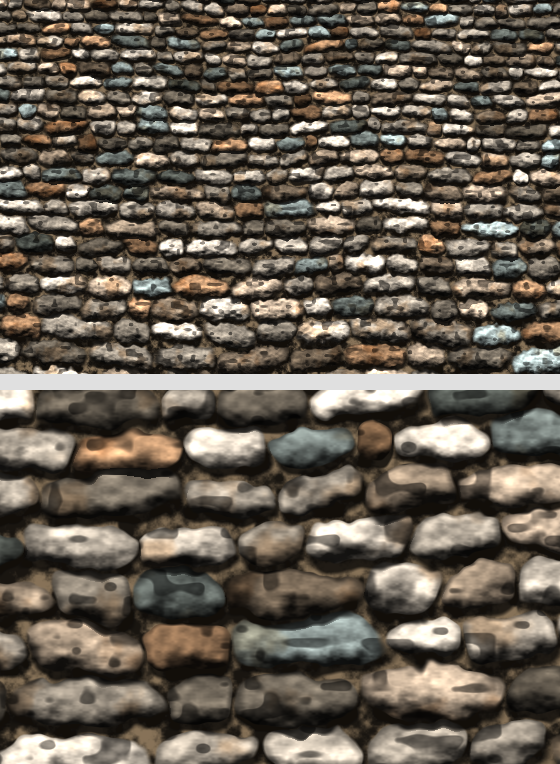
Top, the full canvas; bottom, a detail of the centre.
Give the GLSL for this texture, as a WebGL 2 fragment shader.

```glsl
#version 300 es
precision highp float;
// Sunlit wall of rounded stones laid in rows, with deep shadows in the joints.
uniform vec2 u_resolution;
out vec4 fragColor;

struct Stone {
  float dist;  // normalised: -1 at the centre, 0 on the outline
  vec2 local;  // position within the stone, about -1 to 1
  vec2 id;
};

float hash(vec2 p) {
  return fract(sin(dot(p, vec2(127.1, 311.7))) * 43758.5453);
}

float noise(vec2 p) {
  vec2 i = floor(p), f = fract(p);
  f = f * f * (3.0 - 2.0 * f);
  return mix(mix(hash(i), hash(i + vec2(1, 0)), f.x),
             mix(hash(i + vec2(0, 1)), hash(i + vec2(1, 1)), f.x), f.y);
}

float fbm(vec2 p) {
  float sum = 0.0, amp = 0.5;
  for (int i = 0; i < 4; i++) {
    sum += amp * noise(p);
    p = p * 2.07 + 13.7;
    amp *= 0.5;
  }
  return sum / 0.9375;
}

// Rows per canvas height; the rows grow smaller towards the top.
float rowDensity(float row) {
  return sqrt(max(169.0 + 36.0 * row, 40.0));
}

// Jittered boundary between neighbouring stones of a row.
float joint(float i, float row) {
  return i + 0.62 * (hash(vec2(i, row * 1.7 + 3.1)) - 0.5);
}

// Nearest stone; x in canvas heights, y in rows.
Stone nearestStone(vec2 p) {
  Stone best = Stone(9.0, vec2(0), vec2(0));
  for (int j = -1; j <= 1; j++) {
    float row = floor(p.y) + float(j);
    float pitch = 1.75 + 0.5 * hash(vec2(row, 8.3));
    float x = p.x * rowDensity(row + 0.5) / pitch + 7.3 * hash(vec2(row, 2.9));
    for (int i = -1; i <= 1; i++) {
      vec2 id = vec2(floor(x) + float(i), row);
      float left = joint(id.x, row), right = joint(id.x + 1.0, row);
      vec2 q = vec2((x - 0.5 * (left + right)) * pitch,
                    p.y - row - 0.5 - 0.16 * (hash(id + 4.7) - 0.5));
      float tilt = 0.26 * (hash(id + 9.1) - 0.5);
      q += tilt * vec2(-q.y, q.x);
      q /= vec2(0.5 * (right - left) * pitch - 0.03, 0.39 + 0.11 * hash(id + 6.3));
      q.x += 0.22 * (hash(id + 1.9) - 0.5) * q.y;
      float power = 2.1 + 1.5 * hash(id + 5.5);
      vec2 a = pow(abs(q) + 1e-4, vec2(power));
      float d = pow(a.x + a.y, 1.0 / power) - 1.0;
      if (d < best.dist) best = Stone(d, q, id);
    }
  }
  return best;
}

vec3 stoneColor(vec2 id, vec2 uv) {
  float tone = hash(id + 12.4) - 0.16 * (uv.y - 0.5);
  vec3 color = mix(vec3(0.35, 0.33, 0.30), vec3(0.98, 0.96, 0.94), clamp(tone, 0.0, 1.0));
  float kind = hash(id + 21.8);
  vec3 tint = vec3(1.0, 0.965, 0.91);
  if (kind < 0.10) tint = vec3(1.0, 0.80, 0.62);
  else if (kind < 0.28) tint = vec3(1.0, 0.91, 0.81);
  else if (kind > 0.80) tint = vec3(0.80, 0.89, 0.90);
  return color * tint;
}

void main() {
  vec2 uv = gl_FragCoord.xy / u_resolution.y;

  // Wall coordinates with wavy rows and rough outlines
  vec2 wall = vec2(uv.x, 13.0 * uv.y + 9.0 * uv.y * uv.y);
  wall.y += 0.7 * (noise(uv * vec2(3.0, 2.0)) - 0.5);
  wall += (vec2(noise(uv * 42.0), noise(uv * 42.0 + 31.0)) - 0.5) * vec2(0.012, 0.22);
  wall.y += 0.12 * (noise(uv * 95.0) - 0.5);

  Stone stone = nearestStone(wall);
  Stone above = nearestStone(wall + vec2(-0.002, 0.17));
  float blur = 2.2 * rowDensity(wall.y) / u_resolution.y;
  float cover = smoothstep(blur, -blur, stone.dist);
  float shadow = smoothstep(0.12, -0.10, above.dist);

  // Stone surface: veins, grit and small relief
  vec2 seed = 17.0 * vec2(hash(stone.id), hash(stone.id + 3.3));
  vec2 grainPos = uv * vec2(38.0, 62.0) + seed;
  float grain = fbm(grainPos);
  float relief = grain - fbm(grainPos + vec2(-0.12, 0.35));
  float grit = noise(uv * 165.0);
  vec3 face = stoneColor(stone.id, uv);
  face *= 0.76 + 0.44 * grain + 0.16 * (grit - 0.5);
  face = mix(face, face * vec3(0.82, 0.70, 0.57), 0.6 * smoothstep(0.56, 0.74, fbm(uv * 19.0 + seed)));
  face *= 1.0 - 0.5 * smoothstep(0.68, 0.82, noise(uv * vec2(60.0, 85.0) + seed));

  // Sun from above: bright crown, dark underside
  float light = mix(0.16, 1.12, smoothstep(-0.95, 0.12, stone.local.y + 0.55 * (grain - 0.5)));
  light += 0.95 * relief;
  light *= mix(0.62, 1.0, smoothstep(0.0, -0.22, stone.dist));
  bool sameStone = distance(stone.id, above.id) < 0.5;
  light *= sameStone ? 1.0 : 1.0 - 0.78 * shadow;
  face *= max(light, 0.10);

  // Recessed mortar
  float crumbs = fbm(uv * 75.0);
  vec3 mortar = vec3(0.46, 0.39, 0.30) * (0.25 + 1.1 * smoothstep(0.3, 0.75, crumbs));
  mortar *= mix(0.85, 0.20, shadow);
  mortar = max(mortar, vec3(0.07, 0.055, 0.035));

  fragColor = vec4(clamp(mix(mortar, face, cover), 0.0, 1.0), 1.0);
}
```
